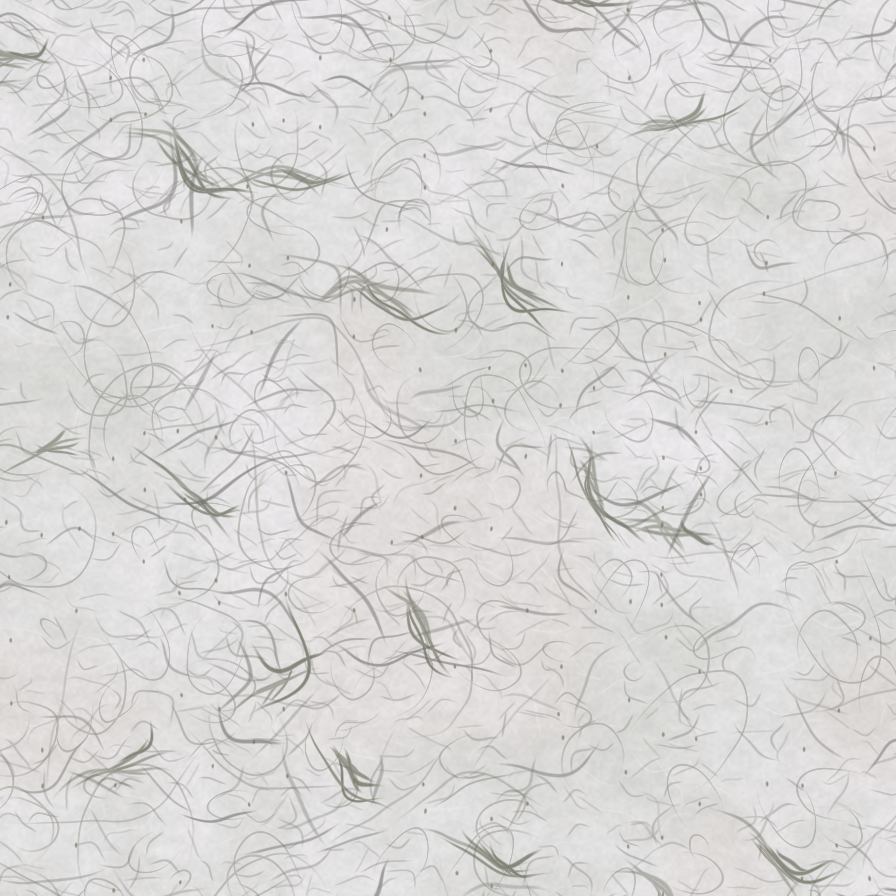
Reproduce this texture procedurally as a three.js fragment shader.

```glsl
varying vec2 vUv;

vec2 hash2(vec2 p) {
  vec3 q = fract(p.xyx * vec3(0.1031, 0.1030, 0.0973));
  q += dot(q, q.yzx + 33.33);
  return fract((q.xx + q.yz) * q.zy);
}

float noise(vec2 p) {
  vec2 i = floor(p), f = fract(p);
  f = f * f * (3.0 - 2.0 * f);
  return mix(mix(hash2(i).x, hash2(i + vec2(1.0, 0.0)).x, f.x),
             mix(hash2(i + vec2(0.0, 1.0)).x, hash2(i + 1.0).x, f.x), f.y);
}

float fbm(vec2 p) {
  float sum = 0.0, gain = 0.53;
  for (int i = 0; i < 4; i++) {
    sum += gain * noise(p);
    p = mat2(1.6, 1.2, -1.2, 1.6) * p + 7.3;
    gain *= 0.5;
  }
  return sum;
}

vec2 turn(vec2 p, float angle) {
  float c = cos(angle), s = sin(angle);
  return vec2(c * p.x + s * p.y, c * p.y - s * p.x);
}

// Where the pulp is thick with fibres
float density(vec2 p) {
  float bands = 0.16 * cos(11.4 * (p.y - 0.93));
  return smoothstep(0.25, 0.75, noise(p * 4.3 + 12.7) * 0.7 + 0.16 + bands);
}

// One bent strand with tapered ends
float strand(vec2 p, float len, float bend, float width, float phase) {
  float x = p.x / len;
  float y = len * bend * (x * x - 0.3 + 0.2 * sin(4.0 * x + phase));
  float slope = bend * (2.0 * x + 0.8 * cos(4.0 * x + phase));
  float d = abs(p.y - y) * inversesqrt(1.0 + slope * slope);
  float w = width * max(1.0 - x * x, 0.0);
  return (1.0 - smoothstep(w * 0.4, w + 0.0013, d)) * (1.0 - smoothstep(0.55, 1.0, abs(x)));
}

// Single strands scattered over a jittered grid
float scatter(vec2 p, float cells, float seed, float width, float sparse) {
  float cover = 0.0;
  for (int j = -1; j <= 1; j++)
  for (int i = -1; i <= 1; i++) {
    vec2 id = floor(p * cells) + vec2(float(i), float(j));
    vec2 a = hash2(id + seed), b = hash2(id + seed + 71.3), c = hash2(id + seed + 137.9);
    vec2 centre = (id + a) / cells;
    float present = step(b.x, mix(sparse, 1.0, density(centre)));
    vec2 q = turn(p - centre, (b.y - 0.5) * mix(1.0, 3.14, c.x));
    float len = mix(0.35, 0.8, c.y) / cells;
    float line = strand(q, len, (a.x - 0.5) * 1.2, width * mix(0.5, 1.2, c.x), a.y * 6.28);
    cover = max(cover, present * line * mix(0.45, 1.0, a.y));
  }
  return cover;
}

// Hair-thin open loops
float curls(vec2 p, float cells, float seed) {
  float cover = 0.0;
  for (int j = -1; j <= 1; j++)
  for (int i = -1; i <= 1; i++) {
    vec2 id = floor(p * cells) + vec2(float(i), float(j));
    vec2 a = hash2(id + seed), b = hash2(id + seed + 53.1);
    vec2 q = turn(p - (id + a) / cells, b.x * 6.28) * vec2(1.0, mix(1.0, 1.9, a.x));
    float angle = atan(q.y, q.x);
    float radius = mix(0.15, 0.6, b.y) / cells * (1.0 + 0.14 * sin(2.0 * angle + a.y * 6.0));
    float line = 1.0 - smoothstep(0.0004, 0.0019, abs(length(q) - radius));
    cover = max(cover, line * (1.0 - smoothstep(0.8, 2.4, abs(angle))));
  }
  return cover;
}

// Knotted bark bundles, several strands fanning from one spot
float bundles(vec2 p) {
  float cover = 0.0;
  for (int j = -1; j <= 1; j++)
  for (int i = -1; i <= 1; i++) {
    vec2 id = floor(p * 4.5) + vec2(float(i), float(j));
    vec2 a = hash2(id + 19.4), b = hash2(id + 88.6);
    vec2 q = turn(p - (id + a) / 4.5, (b.x - 0.6) * 2.0);
    for (int k = 0; k < 6; k++) {
      vec2 c = hash2(id * 7.0 + float(k) * 13.7), d = hash2(id * 5.0 + float(k) * 29.3);
      vec2 r = turn(q - (c - 0.5) * vec2(0.05, 0.016), (d.x - 0.5) * mix(0.3, 1.6, b.x));
      float line = strand(r, mix(0.025, 0.08, d.y), c.x - 0.4, 0.0022 * mix(0.4, 1.2, c.y), d.x * 6.28);
      cover = max(cover, step(b.y, 0.75) * line * mix(0.5, 1.0, c.x));
    }
  }
  return cover;
}

void main() {
  vec2 p = vUv + 0.006 * (vec2(noise(vUv * 28.0), noise(vUv * 28.0 + 41.0)) - 0.5);
  float thick = density(p);

  // Cloudy pulp with a faint pink stain and fine relief
  float cloud = smoothstep(0.3, 0.7, fbm(p * 14.0)) * 0.5 + thick * 0.5;
  vec3 color = mix(vec3(0.845, 0.845, 0.835), vec3(0.915, 0.907, 0.915), cloud);
  color = mix(color, vec3(0.88, 0.845, 0.835), 0.4 * smoothstep(0.6, 0.85, noise(p * 5.0 + 63.0)));
  color += 0.05 * (fbm(p * vec2(65.0, 95.0)) - 0.5) + 0.03 * (noise(p * 260.0) - 0.5);

  // Pale hairs, then darker fibres
  color = mix(color, vec3(0.93), 0.4 * scatter(p, 19.0, 211.0, 0.0009, 0.7));
  color = mix(color, vec3(0.60, 0.60, 0.58), 0.5 * scatter(p, 31.0, 3.0, 0.0008, 0.45));
  color = mix(color, vec3(0.58, 0.58, 0.57), 0.5 * scatter(p, 22.0, 37.0, 0.0009, 0.4));
  color = mix(color, vec3(0.54, 0.54, 0.52), 0.6 * scatter(p, 14.0, 59.0, 0.0012, 0.25));
  color = mix(color, vec3(0.50, 0.50, 0.49), 0.7 * scatter(p, 11.0, 97.0, 0.0020, 0.08));
  color = mix(color, vec3(0.56, 0.56, 0.53), 0.5 * scatter(p, 6.0, 149.0, 0.0009, 0.5));
  color = mix(color, vec3(0.55, 0.55, 0.52), 0.45 * max(curls(p, 7.0, 23.0), curls(p, 11.0, 67.0)));
  color = mix(color, vec3(0.43, 0.44, 0.38), 0.8 * bundles(p));

  // Tiny bark flecks
  vec2 id = floor(p * 26.0), h = hash2(id + 301.0);
  float fleck = length((fract(p * 26.0) - 0.2 - 0.6 * h) * vec2(1.0, 0.6));
  color = mix(color, vec3(0.48, 0.46, 0.38), 0.7 * step(h.x, 0.22) * (1.0 - smoothstep(0.015, 0.06, fleck)));

  gl_FragColor = vec4(color, 1.0);
}
```
